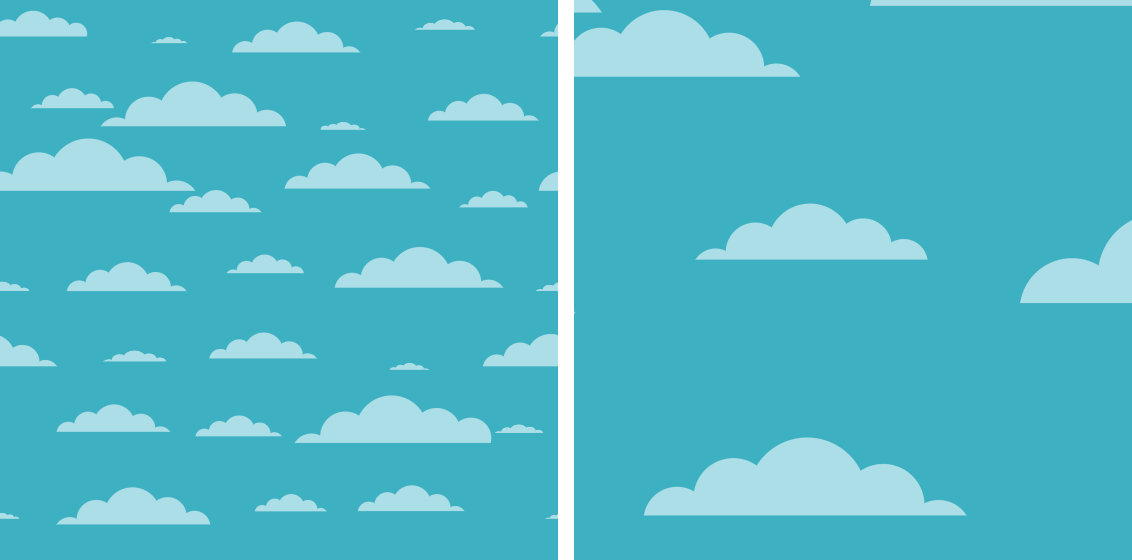
Left: the whole. Right: its middle third, enlarged.
Give the GLSL for this pattern, as a WebGL 2 fragment shader.

```glsl
#version 300 es
precision highp float;

uniform vec2 u_resolution;
out vec4 fragColor;

const vec3 SKY = vec3(0.24, 0.69, 0.76);
const vec3 CLOUD = vec3(0.67, 0.87, 0.90);
const int COLUMNS = 4;
const int ROWS = 7;
const vec2 JITTER = vec2(0.05, 0.045);       // spread around each cell centre
const vec2 LARGE_WIDTH = vec2(0.19, 0.41);   // smallest and largest
const vec2 SMALL_WIDTH = vec2(0.06, 0.17);
const float FLAT_BELOW = 0.12;               // narrower clouds are flattened
const float FLAT_HEIGHT = 0.72;
const float TALL_SHARE = 0.2;                // clouds with a raised end lobe
const float TALL_LIFT = 0.04;
const float GOLDEN = 0.618034;
const float SEED = 3.0;

// Lobes of a cloud of unit width: centre x, centre y, radius
const vec3 LOBES[5] = vec3[5](
    vec3(-0.414, -0.054, 0.102),
    vec3(-0.242, 0.032, 0.128),
    vec3(-0.006, 0.057, 0.185),
    vec3(0.223, 0.054, 0.124),
    vec3(0.398, -0.015, 0.104));

float hash(float n, float channel) {
    vec3 p = fract(vec3(n, channel, n + SEED) * vec3(0.1031, 0.1130, 0.0973));
    p += dot(p, p.yzx + 33.33);
    return fract((p.x + p.y) * p.z);
}

// Union of round lobes, cut off by a straight base
float cloudDistance(vec2 p, float lift) {
    float d = 1.0;
    for (int i = 0; i < 5; i++) {
        vec2 centre = LOBES[i].xy;
        if (i == 4) centre.y += lift;
        d = min(d, length(p - centre) - LOBES[i].z);
    }
    return max(d, -p.y);
}

void main() {
    vec2 uv = gl_FragCoord.xy / u_resolution.y;
    float nearest = 1.0;

    // Staggered rows alternate large and small clouds
    for (int row = 0; row < ROWS; row++) {
        float rowShift = hash(float(row), 11.0);
        for (int col = 0; col < COLUMNS; col++) {
            float id = float(row * COLUMNS + col) + 1.0;
            vec2 centre = (vec2(col, row) + 0.5) / vec2(COLUMNS, ROWS);
            centre += JITTER * (vec2(hash(id, 21.0), hash(id, 31.0)) - 0.5);
            centre.x += rowShift;

            // Evenly spread ranks keep the cloud cover steady
            float rank = fract(float(row * COLUMNS / 2 + col / 2) * GOLDEN);
            bool large = (row + col) % 2 == 0;
            float width = large ? mix(LARGE_WIDTH.x, LARGE_WIDTH.y, rank * rank)
                                : mix(SMALL_WIDTH.x, SMALL_WIDTH.y, rank);

            // Wrapped local position, with mirrored and flattened variants
            vec2 p = (fract(uv - centre + 0.5) - 0.5) / width;
            if (hash(id, 41.0) < 0.4) p.x = -p.x;
            if (width < FLAT_BELOW) p.y /= FLAT_HEIGHT;
            float lift = hash(id, 51.0) < TALL_SHARE ? TALL_LIFT : 0.0;
            nearest = min(nearest, cloudDistance(p, lift) * width);
        }
    }

    float edge = 0.7 / u_resolution.y;
    float cover = 1.0 - smoothstep(-edge, edge, nearest);
    fragColor = vec4(mix(SKY, CLOUD, cover), 1.0);
}
```
